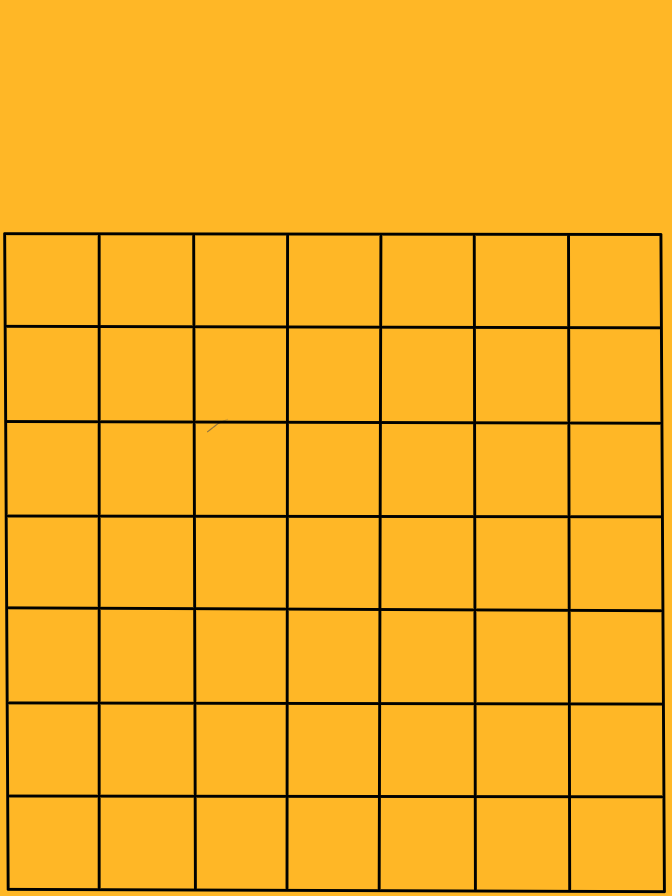
This pattern is drawn by a Shadertoy shader. Its source:

```glsl
// A hand-ruled seven by seven black grid on a plain amber page.
// Each rule is a segment: an even spacing plus a small drift at both ends.
// A short faint pencil tick sits in one cell.

const vec2 PAGE = vec2(576.0, 768.0);   // page units, origin at lower left
const vec3 AMBER = vec3(1.0, 0.718, 0.149);
const vec3 INK = vec3(0.005, 0.005, 0.0);
const vec3 PENCIL = vec3(0.56, 0.45, 0.25);
const int RULES = 8;
const vec2 FIRST = vec2(4.0, 5.6);      // first column and lowest row
const vec2 PITCH = vec2(80.4, 80.3);
const float INK_HALF_WIDTH = 1.25;

// Drift of each column (bottom, top) and each row (left, right)
const vec2 COLUMN_DRIFT[RULES] = vec2[RULES](
    vec2(3.0, 0.0), vec2(0.6, 0.6), vec2(2.7, 1.2), vec2(0.8, 1.3),
    vec2(-0.6, 0.9), vec2(1.5, 0.5), vec2(1.9, 0.9), vec2(2.7, -0.3));
const vec2 ROW_DRIFT[RULES] = vec2[RULES](
    vec2(0.1, -1.9), vec2(-0.2, -0.9), vec2(-0.7, -1.7), vec2(0.5, -2.0),
    vec2(-1.1, -1.8), vec2(-0.4, -1.9), vec2(0.9, -0.4), vec2(0.0, -0.7));

float segmentDistance(vec2 p, vec2 a, vec2 b) {
    vec2 along = b - a;
    float t = clamp(dot(p - a, along) / dot(along, along), 0.0, 1.0);
    return length(p - a - along * t);
}

// Share of a pixel covered by a stroke
float strokeCoverage(float dist, float halfWidth, float pixel) {
    float low = max(dist - 0.5 * pixel, -halfWidth);
    float high = min(dist + 0.5 * pixel, halfWidth);
    return clamp((high - low) / pixel, 0.0, 1.0);
}

float gridDistance(vec2 p) {
    float nearest = PAGE.y;
    for (int i = 0; i < RULES; i++) {
        float n = float(i);
        float t = n / float(RULES - 1);
        vec2 x = FIRST.x + PITCH.x * n + COLUMN_DRIFT[i];
        vec2 y = FIRST.y + PITCH.y * n + ROW_DRIFT[i];
        // The ends of each rule follow the outer frame
        vec2 columnEnds = mix(vec2(5.7, 567.7), vec2(3.7, 567.0), t);
        vec2 rowEnds = mix(vec2(7.0, 569.5), vec2(4.0, 566.5), t);
        float column = segmentDistance(p, vec2(x.x, columnEnds.x), vec2(x.y, columnEnds.y));
        float row = segmentDistance(p, vec2(rowEnds.x, y.x), vec2(rowEnds.y, y.y));
        nearest = min(nearest, min(column, row));
    }
    return nearest;
}

float tickDistance(vec2 p) {
    vec2 bend = vec2(187.0, 405.0);
    return min(segmentDistance(p, vec2(178.0, 398.0), bend),
               segmentDistance(p, bend, vec2(195.0, 408.5)));
}

void mainImage(out vec4 fragColor, in vec2 fragCoord) {
    vec2 p = fragCoord / iResolution.xy * PAGE;
    float pixel = PAGE.x / iResolution.x;

    // Pencil tick, fading to the right, below the ink
    float fade = 1.0 - 0.7 * smoothstep(186.0, 196.0, p.x);
    float tick = strokeCoverage(tickDistance(p), 0.5, pixel) * fade;
    vec3 color = mix(AMBER, PENCIL, tick);

    // Ruled grid
    color = mix(color, INK, strokeCoverage(gridDistance(p), INK_HALF_WIDTH, pixel));
    fragColor = vec4(color, 1.0);
}
```
